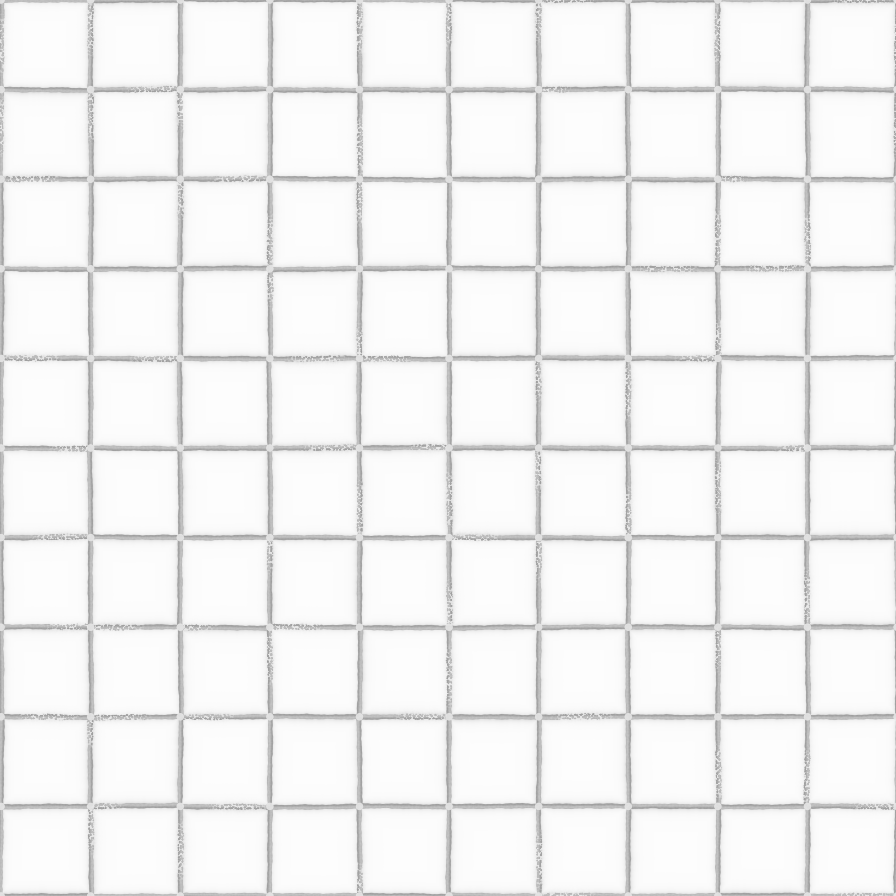
Write a Shadertoy shader that draws this pattern.

```glsl
// Square white tiles with thin, uneven grey grout lines, chipped in places.

const float TILES = 10.0;              // repeats across and down
const vec2 GRID_SHIFT = vec2(0.012, 0.0);

// Lengths below are fractions of one tile.
const float HALF_WIDTH = 0.027;        // half the grout width
const float WIDTH_VARIATION = 0.005;
const float OFFSET = 0.012;            // sideways shift of a grout segment
const float TILT = 0.028;              // slant of a grout segment
const float WOBBLE = 0.0035;           // waviness along a segment
const float RIM_WIDTH = 0.009;
const float HALO_NEAR = 0.024;         // dark contact shade beside the grout
const float HALO_FAR = 0.11;           // faint shade further into the tile
const float KNOT_RADIUS = 0.042;       // pale spot where the lines cross

const float WEAR_SHARE = 0.4;          // share of segments with chips
const float GRAIN_SCALE = 36.0;        // grains per tile, a whole number

const float TILE_SHADE = 0.992;
const float HALO_SHADE = 0.90;
const float GROUT_SHADE = 0.70;
const float RIM_SHADE = 0.62;
const float STREAK_SHADE = 0.79;
const float CHIP_SHADE = 0.92;
const float KNOT_SHADE = 0.90;

const float TAU = 6.2831853;

float hash(vec2 p) {
    vec3 q = fract(vec3(p.xyx) * 0.1031);
    q += dot(q, q.yzx + 33.33);
    return fract((q.x + q.y) * q.z);
}

// Distance to the nearest of the scattered points, wrapping at the period.
float cellular(vec2 p, float period) {
    vec2 cell = floor(p);
    float nearest = 2.0;
    for (int y = -1; y <= 1; y++) {
        for (int x = -1; x <= 1; x++) {
            vec2 neighbour = cell + vec2(x, y);
            vec2 id = mod(neighbour, period);
            vec2 point = neighbour + vec2(hash(id), hash(id + 71.7));
            nearest = min(nearest, length(point - p));
        }
    }
    return nearest;
}

// Layered sines, about -1 to 1.
float waves(float t, float phase) {
    return 0.5 * sin(TAU * (1.3 * t + phase))
         + 0.3 * sin(TAU * (3.7 * t + phase * 5.0))
         + 0.2 * sin(TAU * (9.1 * t + phase * 9.0));
}

// Shade around the nearest line across p.x, split into segments along p.y.
float groutShade(vec2 p, float axis, float grain, float pixel) {
    vec2 id = mod(vec2(round(p.x), floor(p.y)), TILES) + axis * 23.0;
    float along = fract(p.y);
    float phase = hash(id + 3.1);

    // Uneven centre line and width
    float centre = OFFSET * (hash(id) - 0.5)
                 + TILT * (hash(id + 41.3) - 0.5) * (along - 0.5)
                 + WOBBLE * waves(along, phase);
    float d = p.x - round(p.x) - centre;
    float halfWidth = HALF_WIDTH + WIDTH_VARIATION * waves(along * 1.7, phase + 0.37);

    // Patch of wear on some segments
    float worn = step(1.0 - WEAR_SHARE, hash(id + 57.9));
    float patchCentre = hash(id + 83.2);
    float wear = worn * (1.0 - smoothstep(0.15, 0.4, abs(along - patchCentre)));
    halfWidth += 0.014 * wear * (0.5 - grain);

    // Soft shade on the tile
    float outside = max(abs(d) - halfWidth, 0.0);
    float strength = mix(0.6, 1.2, hash(id + vec2(axis, step(0.0, d)) + 19.4));
    float shade = TILE_SHADE - 0.018 * strength * exp(-outside / HALO_FAR);
    shade -= (TILE_SHADE - HALO_SHADE) * strength * exp(-outside / HALO_NEAR);

    // Grout body, pale streak, dark rim and chips
    float side = hash(id + 11.6) < 0.5 ? -1.0 : 1.0;
    float streak = 1.0 - smoothstep(0.0, 0.012 + pixel, abs(d + side * 0.4 * halfWidth));
    float rim = 1.0 - smoothstep(0.0, RIM_WIDTH + pixel, abs(d - side * 0.7 * halfWidth));
    float grout = mix(GROUT_SHADE, STREAK_SHADE, 0.6 * streak);
    grout = mix(grout, RIM_SHADE, 0.8 * rim);
    grout = mix(grout, CHIP_SHADE, 0.85 * wear * smoothstep(0.4, 0.65, grain));
    grout += 0.04 * (grain - 0.45);

    float body = 1.0 - smoothstep(-0.6 * pixel, 0.6 * pixel, abs(d) - halfWidth);
    return mix(shade, grout, body);
}

void mainImage(out vec4 fragColor, in vec2 fragCoord) {
    vec2 p = fragCoord / iResolution.xy * TILES - GRID_SHIFT;
    float pixel = TILES / min(iResolution.x, iResolution.y);
    float grain = cellular(p * GRAIN_SCALE, TILES * GRAIN_SCALE);

    // Upright and level grout
    float upright = groutShade(p, 0.0, grain, pixel);
    float level = groutShade(p.yx, 1.0, grain, pixel);
    float shade = min(upright, level);

    // Pale crossings
    vec2 toCrossing = p - round(p);
    float knot = 1.0 - smoothstep(-0.6 * pixel, 0.6 * pixel, length(toCrossing) - KNOT_RADIUS);
    shade = mix(shade, KNOT_SHADE, 0.9 * knot);

    fragColor = vec4(vec3(shade), 1.0);
}
```
